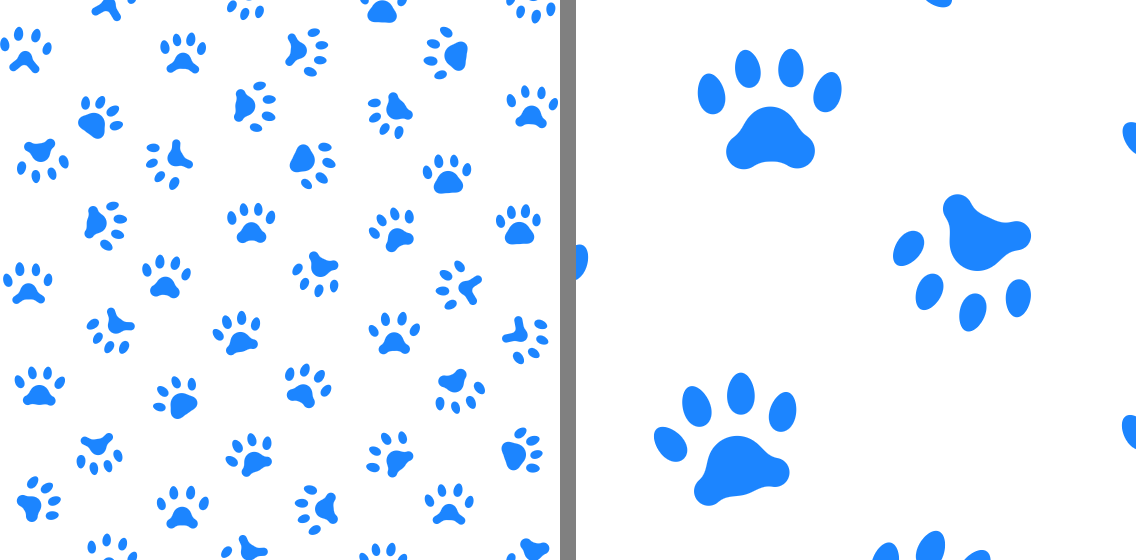
Left: the whole. Right: its middle third, enlarged.
This pattern is drawn by a Shadertoy shader. Its source:

```glsl
// Scattered paw prints: flat blue prints on white, in a staggered grid with
// jitter, random turns and six pad shapes. Every print is a distance field of
// a lobed pad and four toes; cell ids wrap, so the tile repeats seamlessly.

const vec3 PAPER = vec3(1.0);
const vec3 PAW_BLUE = vec3(0.11, 0.52, 1.0);
const vec2 GRID = vec2(8.0, 5.0);    // columns (even, for the stagger) and rows
const float PAW_SIZE = 0.0456;       // canvas units per paw unit

// Pad shapes: core radius, lobe distance, lobe angle from straight down, lobe radius
const vec4 PADS[6] = vec4[6](
    vec4(0.43, 0.36, 1.07, 0.26),    // full and round
    vec4(0.34, 0.42, 0.98, 0.23),    // kidney
    vec4(0.31, 0.58, 0.97, 0.16),    // three-pointed
    vec4(0.39, 0.50, 1.12, 0.19),    // trefoil
    vec4(0.24, 0.60, 0.80, 0.16),    // boomerang
    vec4(0.36, 0.52, 0.95, 0.19));   // soft triangle

float hash(vec2 id, float seed) {
    vec3 p = fract(vec3(id.xyx + seed * 1.37) * vec3(0.1031, 0.1130, 0.0973));
    p += dot(p, p.yzx + 33.33);
    return fract((p.x + p.y) * p.z);
}

vec2 rotate(vec2 p, float angle) {
    float c = cos(angle), s = sin(angle);
    return vec2(c * p.x - s * p.y, s * p.x + c * p.y);
}

float smoothUnion(float a, float b, float k) {
    float h = max(k - abs(a - b), 0.0) / k;
    return min(a, b) - 0.25 * k * h * h;
}

// Capsule from the origin to tip
float armDistance(vec2 p, vec2 tip, float radius) {
    float t = clamp(dot(p, tip) / dot(tip, tip), 0.0, 1.0);
    return length(p - tip * t) - radius;
}

float padDistance(vec2 p, vec4 shape) {
    vec2 lobe = shape.y * vec2(sin(shape.z), -cos(shape.z));
    float arms = smoothUnion(armDistance(p, lobe, shape.w),
                             armDistance(p, lobe * vec2(-1.0, 1.0), shape.w), 0.12);
    return smoothUnion(length(p) - shape.x, arms, 0.15);
}

// Egg, narrower toward the tip
float toeDistance(vec2 p, vec2 radii) {
    p.x *= 1.0 + 0.4 * p.y;
    float k0 = length(p / radii) + 1e-4;
    float k1 = length(p / (radii * radii)) + 1e-5;
    return k0 * (k0 - 1.0) / k1;
}

// Print in paw units, toes pointing up
float pawDistance(vec2 p, vec2 id) {
    p.y += 0.32;
    float d = padDistance(p, PADS[int(hash(id, 1.0) * 6.0)]);
    float reach = mix(0.86, 0.98, hash(id, 2.0));
    float spread = mix(0.64, 0.73, hash(id, 3.0));
    float tilt = mix(0.15, 0.65, hash(id, 4.0));
    for (int i = 0; i < 4; i++) {
        float angle = (float(i) - 1.5) * spread;
        float wobble = hash(id, 10.0 + float(i)) - 0.5;
        vec2 toe = (reach + 0.06 * wobble) * vec2(sin(angle), cos(angle));
        vec2 q = rotate(p - toe, angle * tilt + 0.25 * wobble);
        d = min(d, toeDistance(q, vec2(0.17, 0.26) * (1.0 + 0.12 * wobble)));
    }
    return d;
}

// A quarter of the prints stand upright, the others turn freely
float pawAngle(vec2 id) {
    float turn = hash(id, 5.0) - 0.5;
    return hash(id, 6.0) < 0.25 ? 0.2 * turn : 6.2832 * turn;
}

// Nearest print among the surrounding cells, in canvas units
float printsDistance(vec2 uv) {
    float d = 1.0;
    float baseColumn = floor(uv.x * GRID.x);
    for (int i = -1; i <= 1; i++) {
        float column = baseColumn + float(i);
        float stagger = 0.5 * mod(column, 2.0);
        float baseRow = floor(uv.y * GRID.y - stagger);
        for (int j = -1; j <= 1; j++) {
            vec2 cell = vec2(column, baseRow + float(j));
            vec2 id = mod(cell, GRID);
            vec2 jitter = vec2(hash(id, 7.0), hash(id, 8.0)) - 0.5;
            vec2 center = cell + 0.5 + vec2(0.0, stagger) + jitter * vec2(0.26, 0.13);
            vec2 p = rotate((uv - center / GRID) / PAW_SIZE, pawAngle(id));
            d = min(d, pawDistance(p, id) * PAW_SIZE);
        }
    }
    return d;
}

void mainImage(out vec4 fragColor, in vec2 fragCoord) {
    vec2 uv = fragCoord / iResolution.xy;
    float ink = clamp(0.5 - printsDistance(uv) * iResolution.y, 0.0, 1.0);
    fragColor = vec4(mix(PAPER, PAW_BLUE, ink), 1.0);
}
```
